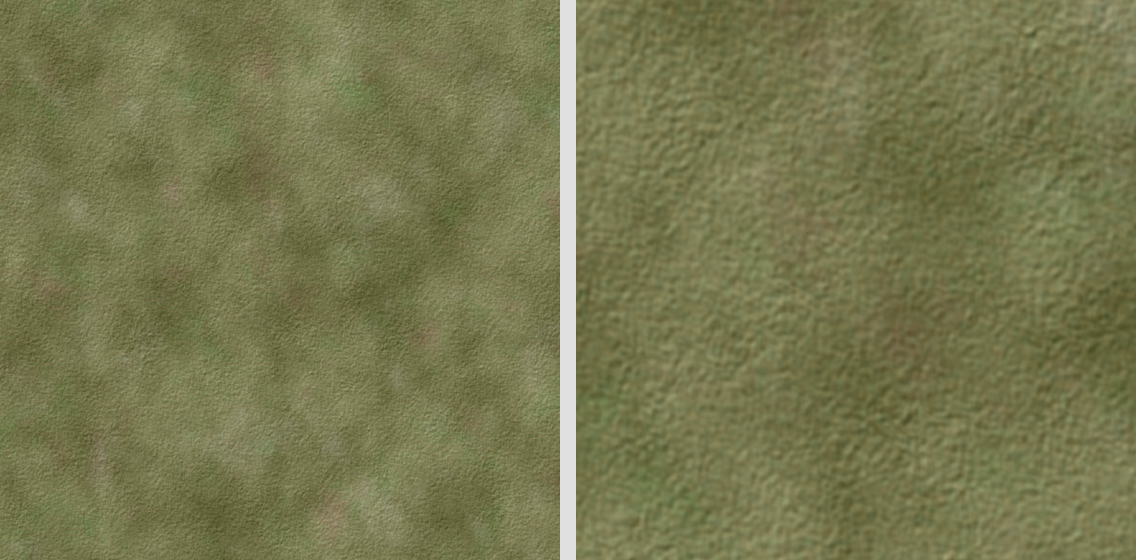
Left: the whole. Right: its middle third, enlarged.
Give the GLSL for this texture, as a Shadertoy shader.

```glsl
// Mottled olive felt: soft cloudy stains under a fine embossed grain.

vec2 hash2(vec2 p) {
    vec3 q = fract(p.xyx * vec3(0.1031, 0.1030, 0.0973));
    q += dot(q, q.yzx + 33.33);
    return fract((q.xx + q.yz) * q.zy);
}

float corner(vec2 cell, vec2 offset) {
    return dot(hash2(cell) * 2.0 - 1.0, offset);
}

// Gradient noise, roughly -0.7 to 0.7
float noise(vec2 p) {
    vec2 i = floor(p), f = fract(p), e = vec2(1.0, 0.0);
    vec2 u = f * f * f * (f * (f * 6.0 - 15.0) + 10.0);
    return mix(mix(corner(i, f), corner(i + e, f - e), u.x),
               mix(corner(i + e.yx, f - e.yx), corner(i + 1.0, f - 1.0), u.x), u.y);
}

float clouds(vec2 p) {
    float sum = 0.0, amp = 0.55;
    for (int i = 0; i < 6; i++) {
        sum += amp * noise(p);
        p = mat2(1.6, 1.2, -1.2, 1.6) * p + 17.3;
        amp *= 0.64;
    }
    return sum;
}

// Height of the felt nap: rounded tufts plus finer fibres
float nap(vec2 p) {
    vec2 warped = p + 0.003 * vec2(noise(p * 45.0), noise(p * 45.0 + 31.0));
    vec2 turned = mat2(0.8, 0.6, -0.6, 0.8) * warped;
    return noise(turned * 125.0 + 5.0) + 0.8 * noise(warped * 220.0 + 71.0);
}

// Faint upright panels whose shade drifts along their height
float panels(vec2 p) {
    float x = p.x * 6.0 - 0.12;
    float strip = floor(x);
    float here = noise(vec2(strip * 7.37 + 0.4, p.y * 3.0));
    float next = noise(vec2(strip * 7.37 + 7.77, p.y * 3.0));
    return mix(here, next, smoothstep(0.86, 1.0, fract(x)));
}

void mainImage(out vec4 fragColor, in vec2 fragCoord) {
    vec2 uv = fragCoord / iResolution.y;

    // Broad light and dark mottling
    float tone = clouds(uv * vec2(6.0, 5.2) + 3.1) + 0.3 * clouds(uv * 19.0 + 40.0);
    tone += 0.35 * panels(uv);
    vec3 color = vec3(0.460, 0.462, 0.298) + tone * vec3(0.21, 0.21, 0.215);

    // Pale, green and rosy stains
    float pale = smoothstep(0.04, 0.42, clouds(uv * vec2(8.5, 7.0) + 61.0));
    float green = smoothstep(0.04, 0.42, clouds(uv * 6.5 + 93.0));
    float rosy = smoothstep(0.08, 0.48, clouds(uv * 7.5 + 127.0));
    color += pale * vec3(0.052, 0.050, 0.080);
    color += green * vec3(-0.034, 0.018, -0.008);
    color += rosy * vec3(0.030, -0.024, 0.020);

    // Grain lit from the upper left
    vec2 toLight = vec2(-0.0014, 0.0022);
    float relief = nap(uv - toLight * 0.5) - nap(uv + toLight * 0.5);
    float patchiness = 0.95 + 0.6 * noise(uv * 14.0 + 9.0);
    color += relief * patchiness * vec3(0.118, 0.118, 0.108);
    color += 0.052 * noise(uv * 245.0 + 13.0);

    // Slight colour flecks in the fibres
    float fleck = noise(uv * 150.0 + 211.0);
    color += fleck * vec3(0.030, -0.012, -0.022);

    // Sparse hairline creases
    float crease = 1.0 - smoothstep(0.0, 0.045, abs(clouds(uv * 24.0 + 150.0)));
    float worn = smoothstep(0.18, 0.42, clouds(uv * 9.0 + 180.0));
    color -= 0.05 * crease * worn;

    fragColor = vec4(clamp(color, 0.0, 1.0), 1.0);
}
```
